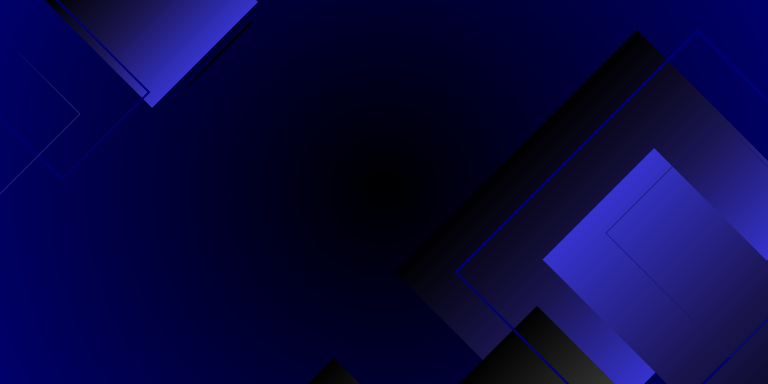
A Shadertoy shader for this background:

```glsl
// Overlapping diagonal blue panels with fine outlines on a dark radial glow.

// Signed distance to a box with sharp corners, in diagonal coordinates
float box(vec2 q, vec2 lo, vec2 hi) {
    vec2 d = max(lo - q, q - hi);
    return max(d.x, d.y);
}

// Antialiased coverage of a filled shape
float fill(float d) {
    float pixel = 1.4142 / iResolution.y;
    return 1.0 - smoothstep(-0.5 * pixel, 0.5 * pixel, d);
}

// Antialiased coverage of a line along the edge of a shape
float stroke(float d, float halfWidth) {
    return fill(abs(d) - halfWidth);
}

// Panel colour: black through indigo to bright blue
vec3 ramp(float t) {
    t = clamp(t, 0.0, 1.0);
    vec3 indigo = vec3(0.10, 0.08, 0.31);
    vec3 bright = vec3(0.21, 0.20, 0.81);
    return t < 0.5 ? indigo * 2.0 * t : mix(indigo, bright, 2.0 * t - 1.0);
}

void mainImage(out vec4 fragColor, in vec2 fragCoord) {
    vec2 p = fragCoord / iResolution.y;
    p.x += 1.0 - 0.5 * iResolution.x / iResolution.y;

    // Diagonal axes: x runs down-right, y runs up-right
    vec2 q = vec2(p.x - p.y + 1.0, p.x + p.y - 1.0);

    // Radial background
    vec3 color = vec3(0.0, 0.0, 0.375) * length(p - vec2(1.0, 0.505));

    // Large panel on the right
    float panel = box(q, vec2(1.737, 0.320), vec2(2.677, 1.581));
    color = mix(color, ramp((q.x - 1.737) / 0.94), fill(panel));

    // Bright panel in front of it
    panel = box(q, vec2(2.089, 0.737), vec2(3.5, 1.318));
    color = mix(color, ramp((3.39 - q.x) / 1.30), fill(panel));

    // Panel at the upper left, with a dark streak beside it
    panel = box(q, vec2(-1.0, 0.115), vec2(0.677, 0.667));
    color = mix(color, ramp((q.x - 0.115) / 0.562), fill(panel));
    float streak = box(q, vec2(0.709, 0.12), vec2(0.717, 0.60));
    color *= 1.0 - 0.85 * fill(streak) * smoothstep(0.10, 0.45, q.y);

    // Charcoal panels along the bottom
    panel = box(q, vec2(2.195, -1.0), vec2(3.5, 0.602));
    color = mix(color, vec3(0.5 * max(q.x - 2.195, 0.0)), fill(panel));
    panel = box(q, vec2(1.802, -1.0), vec2(3.0, -0.0625));
    color = mix(color, vec3(0.5 * max(q.x - 1.802, 0.0)), fill(panel));

    // Navy outlines
    vec3 navy = vec3(0.0, 0.0, 0.47);
    float frame = box(q, vec2(1.896, 0.479), vec2(2.831, 1.737));
    color = mix(color, navy, 0.95 * stroke(frame, 0.0045));
    frame = box(q, vec2(-1.0, -0.305), vec2(0.628, 0.148));
    color = mix(color, navy * 0.9, 0.9 * stroke(frame, 0.0038));

    // Hairline outlines
    frame = box(q, vec2(2.185, 0.971), vec2(2.831, 1.565));
    color = mix(color, vec3(0.08, 0.08, 0.42), 0.7 * stroke(frame, 0.0018));
    frame = box(q, vec2(-1.0), vec2(0.505, -0.0885));
    float fade = smoothstep(0.08, 0.5, q.x);
    color = mix(color, vec3(0.18, 0.17, 0.48), 0.75 * fade * stroke(frame, 0.0018));

    fragColor = vec4(color, 1.0);
}
```
